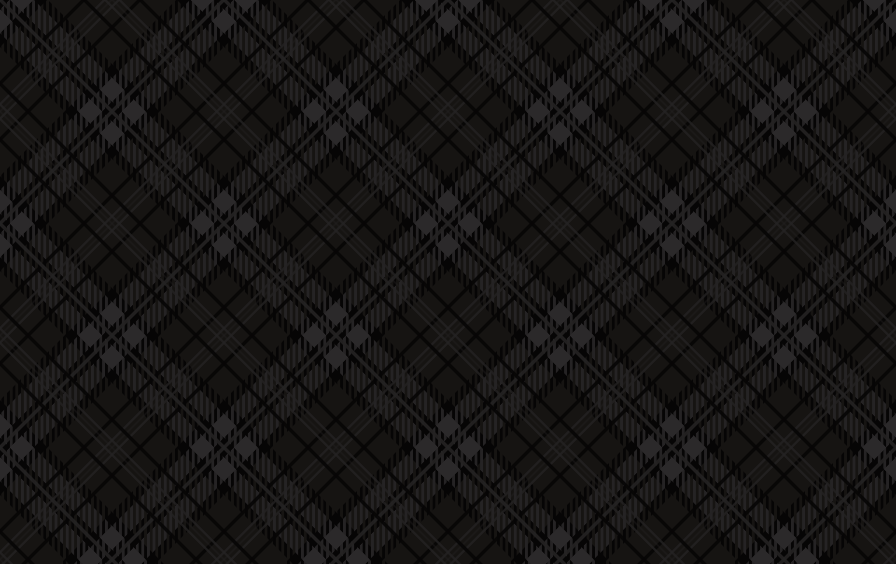
This pattern is drawn by a WebGL 2 fragment shader. Its source:

```glsl
#version 300 es
precision highp float;
// Dark diagonal tartan: twill-woven grey bands around brown-black diamonds.

uniform vec2 u_resolution;
out vec4 fragColor;

const float REPEATS = 4.0;    // tiles across the canvas width
const float THREADS = 40.0;   // twill ribs per tile
const vec2 CROSSING = vec2(0.5, 0.02);

const vec3 BLACK = vec3(0.025, 0.02, 0.02);
const vec3 GROUND = vec3(0.088, 0.08, 0.072);
const vec3 GREY = vec3(0.145, 0.138, 0.142);
const vec3 LIGHT_GREY = vec3(0.168, 0.16, 0.164);
const vec3 LINE_GREY = vec3(0.14, 0.134, 0.134);

// Coverage of a stripe of the given half width, d away from its middle.
float stripe(float d, float halfWidth, float blur) {
    return 1.0 - smoothstep(halfWidth - blur, halfWidth + blur, abs(d));
}

// Distance to the nearest band middle, repeating once per tile.
float bandDistance(float t) {
    return abs(fract(t + 0.5) - 0.5);
}

// Broad stripes of one thread direction.
vec3 sett(float d, float blur) {
    vec3 color = mix(GROUND, BLACK, stripe(d, 0.212, blur));
    return mix(color, GREY, stripe(d - 0.097, 0.053, blur));
}

// Fine solid lines: dark pair and grey trio in the diamond, one in the band.
vec3 addFineLines(vec3 color, float d, float blur) {
    float fromMiddle = 0.5 - d;
    color = mix(color, BLACK, 0.9 * stripe(fromMiddle - 0.125, 0.011, blur));
    color = mix(color, LINE_GREY, 0.8 * stripe(fromMiddle - 0.032, 0.007, blur));
    color = mix(color, LINE_GREY, 0.35 * stripe(fromMiddle, 0.006, blur));
    return mix(color, LINE_GREY, 0.9 * stripe(d, 0.011, blur));
}

// Upright ribs that alternate between the two thread directions.
float twill(float x, float pixel) {
    float wave = abs(fract(x * THREADS) - 0.5) * 2.0;
    float blur = min(THREADS * pixel, 0.5);
    return smoothstep(0.5 - blur, 0.5 + blur, wave);
}

void main() {
    float pixel = REPEATS / u_resolution.x;
    vec2 p = gl_FragCoord.xy * pixel - CROSSING;

    // Diagonal axes of the cloth
    float rising = bandDistance(p.x - p.y);
    float falling = bandDistance(p.x + p.y);
    float blur = 0.7 * pixel;

    // Weave the two directions together
    vec3 color = mix(sett(rising, blur), sett(falling, blur), twill(p.x, pixel));

    // Solid knots where grey bands overlap
    float knot = stripe(rising - 0.097, 0.053, blur)
               * stripe(falling - 0.097, 0.053, blur);
    color = mix(color, LIGHT_GREY, knot);

    color = addFineLines(color, rising, blur);
    color = addFineLines(color, falling, blur);
    fragColor = vec4(color, 1.0);
}
```
